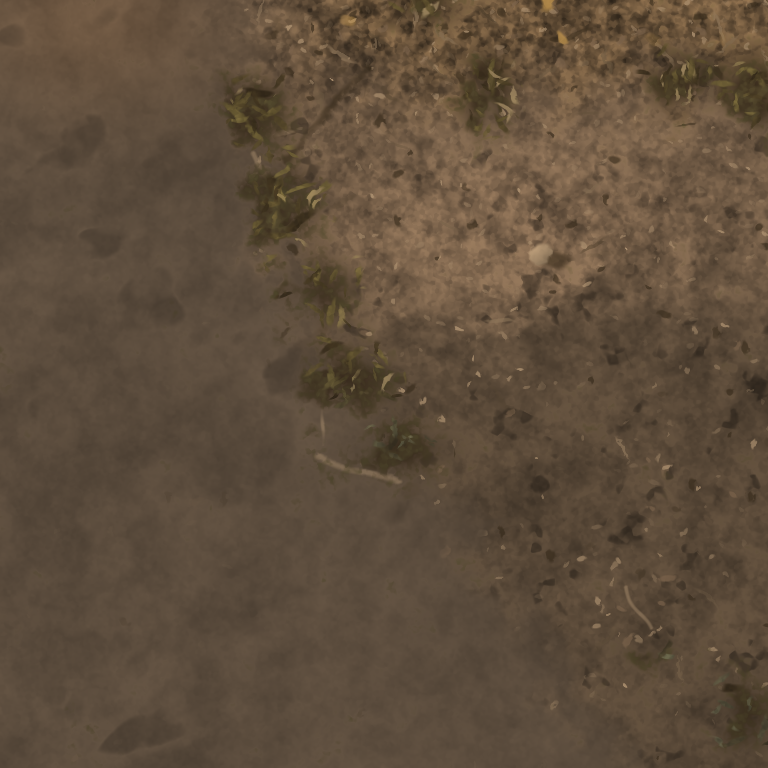
Reproduce this texture procedurally as a WebGL 1 fragment shader.

```glsl
precision highp float;
uniform vec2 u_resolution;

const vec3 MUD = vec3(0.362, 0.302, 0.242);
const vec3 SOIL = vec3(0.352, 0.287, 0.22);
const vec3 SUNLIT = vec3(0.495, 0.397, 0.302);
const vec3 LITTER = vec3(0.39, 0.302, 0.2);
const vec3 SHADE = vec3(0.20, 0.155, 0.095);
const vec3 LEAF_DARK = vec3(0.24, 0.21, 0.12);
const vec3 LEAF_LIGHT = vec3(0.50, 0.44, 0.24);
const vec3 LEAF_COOL = vec3(0.37, 0.37, 0.28);
const vec3 STRAW = vec3(0.68, 0.57, 0.44);
const vec3 YELLOW = vec3(0.74, 0.57, 0.30);

vec3 hash3(vec2 p) {
  vec3 q = vec3(dot(p, vec2(127.1, 311.7)), dot(p, vec2(269.5, 183.3)), dot(p, vec2(419.2, 371.9)));
  return fract(sin(q) * 43758.545);
}

mat2 turn(float a) {
  return mat2(cos(a), sin(a), -sin(a), cos(a));
}

// Layered, warped sines, about -1 to 1
float mottle(vec2 p) {
  float sum = 0.0, amp = 0.6;
  for (int i = 0; i < 5; i++) {
    p = turn(0.9) * p * 1.75 + 0.8 * sin(p.yx * 1.3) + 2.3;
    sum += amp * sin(p.x) * sin(p.y);
    amp *= 0.7;
  }
  return sum;
}

// Cellular noise: smooth random tones blended between scattered points
float cellTone(vec2 p) {
  vec2 cell = floor(p);
  vec2 sum = vec2(0.0);
  for (int j = -1; j <= 1; j++)
    for (int i = -1; i <= 1; i++) {
      vec2 id = cell + vec2(float(i), float(j));
      vec3 r = hash3(id);
      vec2 d = id + r.xy - p;
      sum += vec2(r.z * 2.0 - 1.0, 1.0) * exp(-7.0 * dot(d, d));
    }
  return sum.x / sum.y;
}

float grainTone(vec2 p) {
  return 0.5 * cellTone(p) + 0.5 * cellTone(turn(0.7) * p * 1.9 + 17.0) + 0.4 * cellTone(turn(1.9) * p * 3.7 + 41.0);
}

// Randomly turned flakes: x = coverage, y = random tone
vec2 scatter(vec2 p, float freq, vec2 size, float density, float seed) {
  p = p * freq + seed;
  vec2 cell = floor(p), best = vec2(0.0);
  for (int j = -1; j <= 1; j++)
    for (int i = -1; i <= 1; i++) {
      vec2 id = cell + vec2(float(i), float(j));
      vec3 r = hash3(id), s = hash3(id + 57.0);
      vec2 d = turn(r.z * 6.283) * (p - id - r.xy);
      d.y += (s.z - 0.5) * d.x * d.x;
      float cover = smoothstep(1.0, 0.5, length(d / (size * mix(0.45, 1.0, s.y))));
      cover *= smoothstep(0.0, 0.12, density - s.x);
      if (cover > best.x) best = vec2(cover, s.z);
    }
  return best;
}

float blob(vec2 p, vec2 center, vec2 size) {
  vec2 d = (p - center) / size;
  return exp(-dot(d, d));
}

float twig(vec2 p, vec2 a, vec2 b, float width) {
  vec2 ab = b - a;
  float t = clamp(dot(p - a, ab) / dot(ab, ab), 0.0, 1.0);
  return smoothstep(width, width * 0.2, length(p - a - ab * t + 0.003 * sin(t * 5.0)));
}

float trailX(float y) {
  float t = 0.85 - y;
  return 0.335 + 0.3 * t + 0.35 * t * t;
}

float grassDensity(vec2 p) {
  float sum = 0.0;
  for (int i = 0; i < 5; i++) {
    float y = 0.85 - 0.108 * float(i);
    sum += blob(p, vec2(trailX(y), y), vec2(0.054, 0.05));
  }
  sum += blob(p, vec2(0.645, 0.87), vec2(0.03, 0.05)) + blob(p, vec2(0.89, 0.91), vec2(0.055, 0.04))
    + blob(p, vec2(0.99, 0.87), vec2(0.04, 0.05)) + blob(p, vec2(0.97, 0.06), vec2(0.045, 0.06))
    + blob(p, vec2(0.55, 0.99), vec2(0.05, 0.03)) + 0.6 * blob(p, vec2(0.85, 0.15), vec2(0.03));
  return min(sum, 1.0);
}

void main() {
  vec2 p = gl_FragCoord.xy / u_resolution;
  float broad = mottle(p * 3.5), mid = grainTone(p * 13.0), grain = grainTone(p * 58.0);
  float streak = cellTone(turn(-0.55) * p * vec2(9.0, 22.0));
  vec2 ragged = p + 0.005 * vec2(grain, mid);
  float rough = smoothstep(-0.08, 0.05, p.x - trailX(p.y) + 0.03 * broad + 0.05 * mid);
  float top = smoothstep(0.82, 0.96, p.y + 0.06 * mid) * smoothstep(0.3, 0.5, p.x);

  // Smooth mud and crumbly soil
  vec3 mud = MUD * (1.0 + 0.06 * broad + 0.05 * streak + 0.08 * mid + 0.05 * grain);
  mud += vec3(0.07, 0.04, 0.015) * blob(p, vec2(0.12, 0.98), vec2(0.2, 0.13));
  mud *= 1.0 - 0.2 * smoothstep(0.55, 0.95, streak + 0.4 * mid);
  float sun = smoothstep(0.48, 0.64, p.y - 0.06 * p.x + 0.04 * broad + 0.05 * mid);
  sun *= 0.6 + 0.45 * blob(p, vec2(0.68, 0.7), vec2(0.24, 0.13));
  vec3 soil = mix(mix(SOIL, SUNLIT, sun), LITTER, 0.7 * top);
  soil *= 1.0 + 0.06 * broad + (0.15 + 0.12 * top) * mid + (0.13 + 0.1 * sun + 0.25 * top) * grain;
  soil *= 1.0 - 0.3 * smoothstep(0.45, 0.9, grainTone(p * 25.0 + 7.0));
  vec3 color = mix(mud, soil, rough);

  // Clods, chips and litter
  float loose = rough * (0.55 + 0.45 * sun);
  vec2 clod = scatter(ragged, 30.0, vec2(0.36, 0.2), 0.04 + 0.26 * loose + 0.35 * top, 11.0);
  color = mix(color, mix(SHADE, SUNLIT, step(0.6, clod.y)), 0.6 * clod.x);
  vec2 chip = scatter(ragged, 52.0, vec2(0.42, 0.22), 0.02 + 0.35 * loose + 0.3 * top, 23.0);
  color = mix(color, STRAW, chip.x * mix(0.15, 0.9, chip.y * chip.y));
  vec2 stalk = scatter(ragged, 19.0, vec2(0.65, 0.09), 0.2 * loose + 0.5 * top, 67.0);
  color = mix(color, mix(SHADE, STRAW, stalk.y), 0.55 * stalk.x);
  vec2 husk = scatter(ragged, 15.0, vec2(0.32, 0.19), 0.4 * top, 31.0);
  color = mix(color, YELLOW, 0.9 * husk.x * husk.y);

  // Twigs
  color = mix(color, SHADE, 0.55 * twig(ragged, vec2(0.37, 0.79), vec2(0.475, 0.905), 0.008));
  float pale = twig(p, vec2(0.33, 0.80), vec2(0.387, 0.72), 0.005)
    + twig(ragged, vec2(0.415, 0.41), vec2(0.515, 0.372), 0.006)
    + twig(p, vec2(0.424, 0.49), vec2(0.418, 0.42), 0.004)
    + twig(p, vec2(0.815, 0.235), vec2(0.845, 0.18), 0.004);
  color = mix(color, STRAW, 0.45 * min(pale, 1.0));

  // Grass tufts: broken shade below, crowded blades above
  float grass = grassDensity(p + 0.025 * vec2(mid, broad));
  float ground = smoothstep(0.3, 0.95, grass + 0.4 * mid + 0.35 * grain);
  color = mix(color, mix(SHADE, LEAF_DARK, 0.5 + grain), 0.8 * ground);
  float cool = smoothstep(0.54, 0.42, p.y);
  vec3 tip = mix(LEAF_LIGHT, LEAF_COOL, cool);
  for (int i = 0; i < 4; i++) {
    float layer = float(i);
    vec2 blade = scatter(mix(p, ragged, 0.7), 21.0 + 6.0 * layer, vec2(0.7, 0.18), grass * 1.1 - 0.22, 41.0 + 13.0 * layer);
    vec3 leaf = mix(SHADE, tip, blade.y) * (1.0 + 0.25 * grain);
    leaf = mix(leaf, STRAW, 0.7 * smoothstep(0.82, 0.95, blade.y) * (1.0 - 0.8 * cool));
    color = mix(color, leaf, 0.85 * blade.x);
  }

  // Pale stone and its shadow
  vec2 stone = ragged - vec2(0.705, 0.67);
  color = mix(color, SHADE, 0.6 * smoothstep(1.2, 0.5, length((stone - vec2(0.018, -0.006)) / vec2(0.022, 0.012))));
  vec3 stoneColor = STRAW * (0.92 + 9.0 * (stone.y - stone.x));
  color = mix(color, stoneColor, smoothstep(1.1, 0.7, length(stone / vec2(0.016, 0.015))));

  gl_FragColor = vec4(color, 1.0);
}
```
